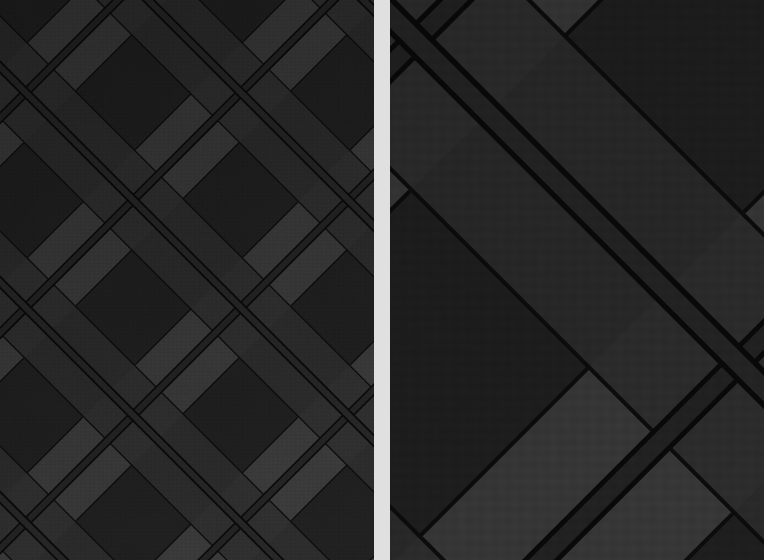
Left, the full canvas; right, a detail of the centre.
Write a Shadertoy shader that draws this pattern.

```glsl
// Pseudo-random gradient direction for a lattice corner
vec2 cornerGradient(vec2 i) {
    float angle = 6.2832 * fract(sin(dot(i, vec2(127.1, 311.7))) * 437.58);
    return vec2(cos(angle), sin(angle));
}

float gradientNoise(vec2 p) {
    vec2 i = floor(p), f = fract(p);
    vec2 w = f * f * f * (f * (f * 6.0 - 15.0) + 10.0);
    vec2 e = vec2(0.0, 1.0);
    float low = mix(dot(cornerGradient(i), f),
                    dot(cornerGradient(i + e.yx), f - e.yx), w.x);
    float high = mix(dot(cornerGradient(i + e), f - e),
                     dot(cornerGradient(i + 1.0), f - 1.0), w.x);
    return mix(low, high, w.y);
}

// Antialiased coverage of the region where distance < edge
float inside(float distance, float edge, float pixel) {
    return clamp((edge - distance) / pixel + 0.5, 0.0, 1.0);
}

void mainImage(out vec4 fragColor, in vec2 fragCoord) {
    vec2 p = fragCoord / iResolution.y;
    float pixel = 3.68 / iResolution.y;

    // Diagonal cells, folded to the distance from the nearest strip centre
    vec2 cell = vec2(p.x - p.y, p.x + p.y) * 2.603 + vec2(1.054, -2.292);
    vec2 d = abs(cell - round(cell));
    float nearRise = inside(d.x, 0.225, pixel);
    float nearFall = inside(d.y, 0.238, pixel);

    // Dark squares, light bars, and medium bands with paler corners
    float panel = mix(0.112, 0.202, nearRise);
    float band = mix(0.153, 0.165, nearRise);
    float shade = mix(panel, band, nearFall);

    // Seams around the squares and along the bands
    float seam = inside(abs(d.x - 0.225), 0.0045, pixel) * (1.0 - nearFall);
    seam = max(seam, inside(abs(d.y - 0.238), 0.0045, pixel));
    shade = mix(shade, 0.045, seam);

    // Outlined rising strip, then the falling strip laid over it
    shade = mix(shade, 0.035, inside(d.x, 0.030, pixel));
    shade = mix(shade, 0.125, inside(d.x, 0.019, pixel));
    shade = mix(shade, 0.035, inside(d.y, 0.032, pixel));
    shade = mix(shade, 0.135, inside(d.y, 0.020, pixel));

    // Fine woven threads and faint mottling
    vec2 thread = cos(6.2832 * p * vec2(128.0, 150.0));
    float weave = 0.018 * thread.x + 0.022 * thread.y;
    float mottle = 0.04 * gradientNoise(p * 9.0) + 0.03 * gradientNoise(p * 130.0);

    // Light falls off toward the top and left
    float light = 1.12 - 0.24 * p.y + 0.14 * (p.x - 0.33);
    shade *= light * (1.0 + weave + mottle);

    fragColor = vec4(vec3(shade), 1.0);
}
```
